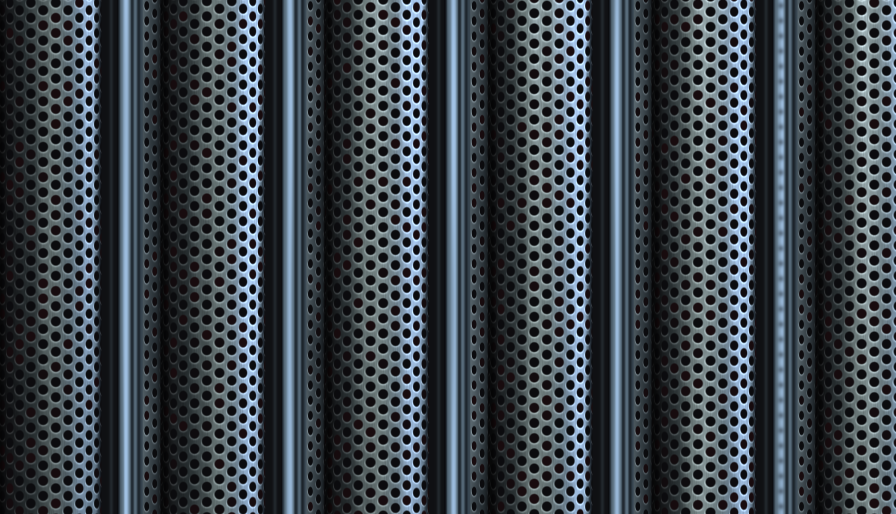
A Shadertoy shader for this texture:

```glsl
#define PERIOD 0.1827      // corrugation width, in canvas widths
#define PHASE 0.496        // left edge of the central rod
#define ROD_END 0.157      // zone limits, in periods
#define STRIP_END 0.265
#define PANEL_START 0.27
#define PANEL_END 0.905
#define PITCH 0.0927       // hole spacing down a column
#define COLUMN 0.0775      // spacing between columns
#define HOLE 0.0300        // hole radius

const vec3 BLACK = vec3(0.045, 0.045, 0.055);
const vec3 SLATE = vec3(0.15, 0.18, 0.20);
const vec3 STEEL = vec3(0.40, 0.46, 0.49);
const vec3 SHINE = vec3(0.69, 0.78, 0.86);

float hash(vec2 p) {
    p = fract(p * vec2(0.1031, 0.1137));
    p += dot(p, p.yx + 33.33);
    return fract((p.x + p.y) * p.x * 47.3);
}

float noise(vec2 p) {
    vec2 i = floor(p), f = fract(p);
    f = f * f * (3.0 - 2.0 * f);
    return mix(mix(hash(i), hash(i + vec2(1, 0)), f.x),
               mix(hash(i + vec2(0, 1)), hash(i + vec2(1, 1)), f.x), f.y);
}

// Brightness 0..1 to a cool metal tone
vec3 metal(float v) {
    vec3 c = mix(BLACK, SLATE, smoothstep(0.0, 0.25, v));
    c = mix(c, STEEL, smoothstep(0.2, 0.6, v));
    return mix(c, SHINE, smoothstep(0.55, 1.0, v));
}

float band(float x, float center, float halfWidth) {
    float d = (x - center) / halfWidth;
    return exp(-d * d);
}

// Offset to the nearest hole of a staggered lattice; id names the hole
vec2 staggered(vec2 p, float columnWidth, out vec2 id) {
    float column = floor(p.x / columnWidth);
    float shift = 0.5 * mod(column, 2.0);
    float row = floor(p.y / PITCH + shift);
    id = vec2(column, row);
    return p - vec2((column + 0.5) * columnWidth, (row + 0.5 - shift) * PITCH);
}

// Punch a hole with a lit lower rim into a surface
vec3 punch(vec3 base, vec2 q, float radius, float aa, vec2 id) {
    float d = length(q) - radius;
    float rim = band(d, 0.005, 0.007) * smoothstep(0.2, -0.8, (q.y + 0.4 * q.x) / radius);
    base += rim * (0.10 + 0.15 * base);
    vec3 inside = BLACK + vec3(0.05, 0.0, 0.0) * smoothstep(0.5, 1.0, hash(id + 17.0));
    return mix(inside, base, smoothstep(-aa, aa, d));
}

vec3 rod(float u, float y, float k, float px) {
    float v = u / ROD_END;
    float light = 0.38 + 0.55 * band(v, 0.36, 0.17) + 0.16 * band(v, 0.72, 0.08);
    light -= 0.28 * band(v, 0.58, 0.07) + 0.22 * band(v, 0.85, 0.06);
    light *= smoothstep(0.0, 0.14, v) * (0.86 + 0.2 * noise(vec2(v * 9.0 + k, y * 0.8)));
    vec3 c = metal(light) * vec3(0.93, 0.99, 1.06);
    // One rod mirrors the perforation as faint dashes
    float dash = band(fract(y / PITCH), 0.5, 0.22) * band(v, 0.36, 0.12);
    return c * (1.0 - 0.35 * dash * step(1.5, k));
}

vec3 strip(float u, float y, float k, float px) {
    float v = (u - ROD_END) / (STRIP_END - ROD_END);
    float light = mix(0.40, 0.16, v) + 0.10 * noise(vec2(k * 7.0, y * 2.0));
    vec2 id;
    vec2 q = staggered(vec2(u - ROD_END, y), 0.049, id);
    q.x *= 1.9;
    return punch(metal(light), q, 0.027, px, id + k * 31.0);
}

vec3 panel(float u, float y, float k, vec2 uv, float px) {
    float s = (u - PANEL_START) / (PANEL_END - PANEL_START);
    float t = clamp(2.0 * s - 1.0, -1.0, 1.0) * 0.95;
    // Reflections across the curved sheet
    float right = smoothstep(-3.0, 1.0, k);
    float light = 0.10 + 0.50 * smoothstep(0.04, 0.62 - 0.12 * right, s);
    light += 0.36 * band(s, 0.86, 0.13) + 0.12 * right * band(s, 0.5, 0.15);
    light += 0.20 * (noise(vec2(s * 9.0 + k * 13.0, y * 0.6)) - 0.5) * smoothstep(0.0, 0.4, s);
    light *= smoothstep(1.02, 0.92, s) * mix(0.86, 1.08, uv.y);
    light *= mix(0.78, 1.0, smoothstep(0.0, 0.3, uv.x));
    vec3 c = metal(light);
    // Warm centre, blue outer edge
    c *= mix(vec3(1.04, 1.02, 0.96), vec3(0.95, 1.0, 1.08), smoothstep(0.5, 0.85, s));
    c *= 0.94 + 0.12 * noise(vec2(u * 150.0, y * 24.0 + k * 9.0));
    // Wrap the lattice around the cylinder
    float radius = 0.5 * (PANEL_END - PANEL_START) / 0.95;
    float stretch = inversesqrt(1.0 - t * t);
    vec2 id;
    vec2 q = staggered(vec2(asin(t) * radius, y + 0.037 * k), COLUMN, id);
    return punch(c, q, HOLE, px * mix(1.0, stretch, 0.4), id + k * 31.0);
}

void mainImage(out vec4 fragColor, in vec2 fragCoord) {
    vec2 uv = fragCoord / iResolution.xy;
    float px = 1.0 / (iResolution.x * PERIOD);
    float x = (uv.x - PHASE) / PERIOD;
    float y = fragCoord.y * px;
    float k = floor(x), u = x - k;

    // Layer the zones from the dark gap upward
    vec3 color = metal(0.06 + 0.12 * band(u, 0.965, 0.012));
    float inPanel = smoothstep(PANEL_START - px, PANEL_START + px, u)
                  * smoothstep(PANEL_END + px, PANEL_END - px, u);
    color = mix(color, panel(u, y, k, uv, px), inPanel);
    color = mix(color, strip(u, y, k, px), smoothstep(STRIP_END + px, STRIP_END - px, u));
    color = mix(color, rod(u, y, k, px), smoothstep(ROD_END + px, ROD_END - px, u));

    // Shadow in the fold beside the strip
    color *= 1.0 - 0.6 * band(u, 0.285, 0.03);
    fragColor = vec4(clamp(color, 0.0, 1.0), 1.0);
}
```
